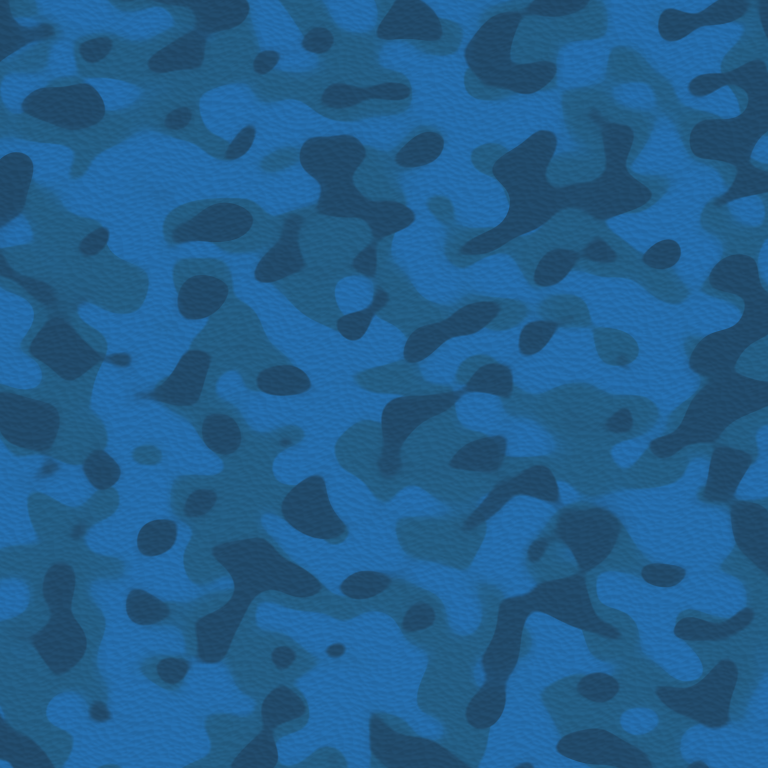
A Shadertoy shader for this pattern:

```glsl
// Blue three-tone camouflage with part-sharp, part-misty blobs on softly embossed paper.

#define WAVES 32            // sine waves per blob field
#define FREQ_LOW 3.0        // slowest wave, cycles per canvas
#define FREQ_HIGH 14.5      // fastest wave, cycles per canvas
#define LIGHT_LEVEL 0.10    // threshold of the light blobs
#define DARK_LEVEL 0.74     // threshold of the dark blobs
#define SHARP_EDGE 0.13     // half width of crisp edges, in field units
#define SOFT_EDGE 0.85      // half width of misty edges, in field units
#define GRAIN_CELLS vec2(95.0, 165.0)
#define GRAIN_STRENGTH 0.13

const float TAU = 6.2831853;
const vec3 DARK_BLUE  = vec3(0.128, 0.288, 0.415);
const vec3 MID_BLUE   = vec3(0.138, 0.365, 0.518);
const vec3 LIGHT_BLUE = vec3(0.140, 0.422, 0.668);

float hash(float n) {
    return fract(sin(n * 12.9898) * 4375.85);
}

vec2 hash2(vec2 p) {
    vec3 q = fract(p.xyx * vec3(0.1031, 0.1030, 0.0973));
    q += dot(q, q.yzx + 33.33);
    return fract((q.xx + q.yz) * q.zy);
}

// Sum of plane waves in scattered directions, scaled to unit variance.
float blobField(vec2 p, float seed) {
    float sum = 0.0;
    for (int i = 0; i < WAVES; i++) {
        float k = float(i);
        float angle = k * 2.39996 + seed;
        float freq = mix(FREQ_LOW, FREQ_HIGH, hash(k + seed * 7.3));
        float phase = hash(k * 1.7 + seed * 3.1 + 0.5);
        sum += sin(TAU * (freq * dot(p, vec2(cos(angle), sin(angle))) + phase));
    }
    return sum * sqrt(2.0 / float(WAVES));
}

// Coverage of a blob; mist blends the crisp outline into a wide fade.
float blobMask(float field, float level, float mist) {
    float crisp = smoothstep(-SHARP_EDGE, SHARP_EDGE, field - level);
    float misty = smoothstep(-SOFT_EDGE, SOFT_EDGE, field - level);
    return mix(crisp, misty, mist);
}

// Slow variation between crisp and misty regions.
float mistAmount(vec2 p, float shift) {
    float wave = sin(19.0 * p.x + 3.0 * sin(13.0 * p.y + shift))
               * sin(23.0 * p.y + 2.0 * sin(17.0 * p.x - shift));
    return mix(0.12, 0.75, smoothstep(-0.5, 0.8, wave));
}

// Cellular height: distance to the nearest scattered point.
float paperHeight(vec2 p) {
    vec2 cell = floor(p);
    vec2 local = p - cell;
    float nearest = 4.0;
    for (int y = -1; y <= 1; y++) {
        for (int x = -1; x <= 1; x++) {
            vec2 offset = vec2(x, y);
            vec2 toPoint = offset + hash2(cell + offset + 40.0) - local;
            nearest = min(nearest, dot(toPoint, toPoint));
        }
    }
    return sqrt(nearest);
}

// Relief lit from above: height difference along the light direction.
float paperRelief(vec2 p) {
    vec2 q = p + 0.003 * sin(p.yx * vec2(71.0, 53.0));
    vec2 toLight = vec2(0.12, 0.38);
    return paperHeight(q * GRAIN_CELLS) - paperHeight(q * GRAIN_CELLS + toLight);
}

void mainImage(out vec4 fragColor, in vec2 fragCoord) {
    vec2 p = fragCoord / iResolution.y;

    // Dark blobs lean away from the light ones but may overlap them.
    float lightField = blobField(p, 1.3);
    float darkField = 0.88 * blobField(p, 5.9) - 0.475 * lightField;

    float light = blobMask(lightField, LIGHT_LEVEL, mistAmount(p, 0.7));
    float dark = blobMask(darkField, DARK_LEVEL, 0.6 * mistAmount(p + 0.37, 2.9));

    vec3 color = mix(MID_BLUE, LIGHT_BLUE, light);
    color = mix(color, DARK_BLUE, dark);

    // Paper grain
    color *= 1.0 + GRAIN_STRENGTH * paperRelief(p);

    fragColor = vec4(color, 1.0);
}
```
